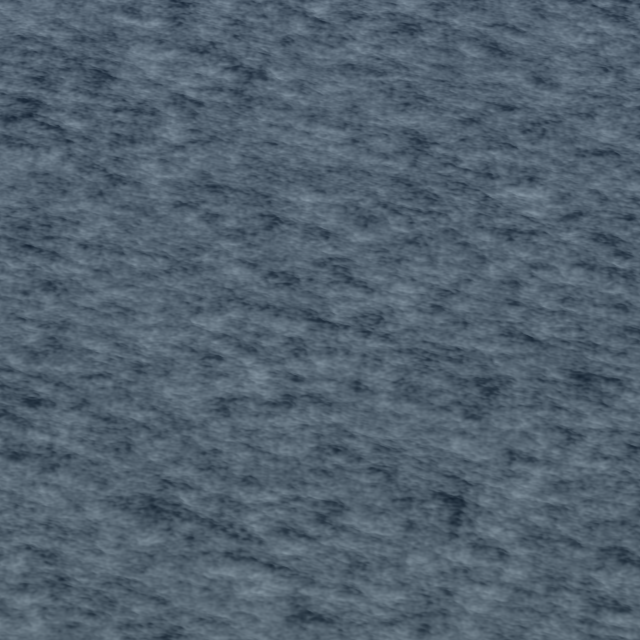
Write a Shadertoy shader that draws this texture.

```glsl
// Wind-rippled slate-blue sea seen from above at a slant.
// Stretched, tilted gradient noise is summed from broad swell to fine ripples,
// then its height shifts the water colour from dark troughs to pale crests.

vec2 hashGradient(vec2 cell) {
    vec2 d = vec2(dot(cell, vec2(127.1, 311.7)), dot(cell, vec2(269.5, 183.3)));
    return 2.0 * fract(sin(d) * 43758.5453) - 1.0;
}

float gradientNoise(vec2 p) {
    vec2 i = floor(p), f = fract(p);
    vec2 u = f * f * f * (f * (f * 6.0 - 15.0) + 10.0);
    vec2 e = vec2(0.0, 1.0);
    float low = mix(dot(hashGradient(i), f),
                    dot(hashGradient(i + e.yx), f - e.yx), u.x);
    float high = mix(dot(hashGradient(i + e.xy), f - e.xy),
                     dot(hashGradient(i + e.yy), f - e.yy), u.x);
    return mix(low, high, u.y);
}

// Turns the axes so that x runs down to the right by the given angle
vec2 tilt(vec2 p, float angle) {
    float c = cos(angle), s = sin(angle);
    return mat2(c, s, -s, c) * p;
}

// Wavelets: each octave is finer, with its own slight change of direction
float ripples(vec2 p) {
    float height = 0.0, weight = 1.0;
    vec2 frequency = vec2(12.0, 34.0);
    for (int i = 0; i < 5; i++) {
        float angle = 0.2 + 0.13 * sin(float(i) * 2.4 + 0.6);
        vec2 q = tilt(p, angle) * frequency + float(i) * 17.3;
        // Lean each wavelet on the broader ones to sharpen its crest
        q.y += 0.55 * height;
        q.x += 0.3 * height;
        height += weight * gradientNoise(q);
        frequency *= vec2(1.75, 1.6);
        weight *= 0.87;
    }
    return height;
}

void mainImage(out vec4 fragColor, in vec2 fragCoord) {
    vec2 uv = fragCoord / iResolution.y;

    // Mild perspective: waves shrink toward the top
    vec2 p = vec2((uv.x - 0.5) * (0.9 + 0.2 * uv.y), uv.y * (0.87 + 0.2 * uv.y)) + 3.0;

    // Long diagonal swell bands and broad wind patches
    float swell = gradientNoise(tilt(p, 0.5) * vec2(3.5, 11.0));
    float patches = gradientNoise(p * vec2(4.0, 6.0) + 41.0);

    float waves = ripples(p + vec2(0.0, 0.012 * swell));
    float troughs = smoothstep(0.2, 0.85, -waves - 0.4 * swell);
    float height = waves * (1.0 - 0.25 * swell) + 0.45 * swell + 0.2 * patches;

    // Faint fine grain
    float grain = gradientNoise(tilt(p, 0.2) * vec2(170.0, 230.0));

    float shade = 0.15 * height - 0.035 * troughs + 0.03 * grain;
    vec3 water = vec3(0.322, 0.382, 0.435) + vec3(0.0, 0.0, 0.012) * (uv.y - 0.5);
    vec3 color = water + shade * vec3(1.0, 1.02, 1.0);
    fragColor = vec4(clamp(color, vec3(0.09, 0.13, 0.17), vec3(0.52, 0.58, 0.63)), 1.0);
}
```
